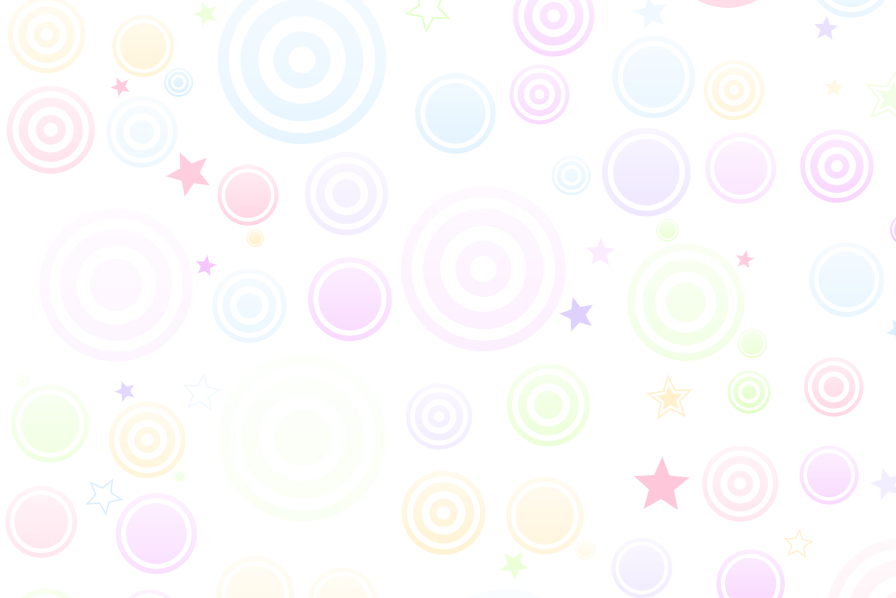
Reproduce this pattern procedurally as a Shadertoy shader.

```glsl
// Pale pastel target rings, discs and small stars scattered on white.

const float PI = 3.14159265;
const float BIG_CELL = 1.0 / 3.0;   // holds one large disc or four medium ones
const float SMALL_CELL = 0.13;      // holds one tiny disc or star
const float GAP = 0.007;            // free space kept between shapes

const vec3 WHITE = vec3(1.0);
const vec3 PASTELS[6] = vec3[6](
    vec3(1.00, 0.82, 0.88),   // pink
    vec3(1.00, 0.95, 0.82),   // cream
    vec3(0.91, 1.00, 0.82),   // lime
    vec3(0.88, 0.95, 1.00),   // sky
    vec3(0.91, 0.87, 1.00),   // violet
    vec3(0.97, 0.82, 1.00));  // orchid

struct Disc {
    vec2 centre;
    float radius;
    vec2 id;
    bool large;
};

vec3 hash3(vec2 p, float seed) {
    vec3 q = fract(vec3(p.xyx + seed * 17.3) * vec3(0.1031, 0.1030, 0.0973));
    q += dot(q, q.yxz + 33.33);
    return fract((q.xxy + q.yzz) * q.zyx);
}

vec3 pastel(float pick) {
    return PASTELS[int(min(pick * 6.0, 5.0))];
}

float fill(float dist, float blur) {
    return 1.0 - smoothstep(-blur, blur, dist);
}

float band(float x, float inner, float outer, float blur) {
    return fill(max(inner - x, x - outer), blur);
}

// The disc of the cell around p; columns are shifted, some cells split in four.
Disc discAt(vec2 p) {
    float column = floor(p.x / BIG_CELL);
    vec2 shift = vec2(0.0, hash3(vec2(column, 5.0), 1.0).x * BIG_CELL);
    vec2 cell = floor((p + shift) / BIG_CELL);
    bool large = mod(cell.x + cell.y, 2.0) < 0.5 && hash3(cell, 2.0).x < 0.88;
    float size = large ? BIG_CELL : 0.5 * BIG_CELL;
    cell = floor((p + shift) / size);

    vec3 h = hash3(cell, large ? 3.0 : 4.0);
    float radius = size * mix(0.29, 0.45, h.x);
    vec2 jitter = (h.yz - 0.5) * (size - 2.0 * radius - GAP);
    vec2 centre = (cell + 0.5) * size + jitter - shift;
    bool vacant = !large && hash3(cell, 5.0).x > 0.9;
    return Disc(centre, vacant ? 0.0 : radius, cell, large);
}

// Distance from p to the nearest disc edge among the surrounding cells.
float clearance(vec2 p) {
    float nearest = 1.0;
    for (int i = 0; i < 9; i++) {
        vec2 offset = vec2(i % 3 - 1, i / 3 - 1) * 0.08;
        Disc d = discAt(p + offset);
        if (d.radius > 0.0) nearest = min(nearest, length(p - d.centre) - d.radius);
    }
    return nearest;
}

// Outer ring around a plain disc, or a target with solid or hollow core.
float discMask(vec2 p, float radius, float style, float pixel) {
    float x = length(p) / radius;
    float blur = 0.7 * pixel / radius;
    float rim = band(x, 0.87, 1.0, blur);
    if (style < 0.4) return rim + fill(x - 0.75, blur);
    float core = style < 0.7 ? fill(x - 0.34, blur) : band(x, 0.16, 0.34, blur);
    return rim + band(x, 0.52, 0.73, blur) + core;
}

// Five-pointed star: solid, outlined, or outlined with a solid star inside.
float starMask(vec2 p, float radius, float turn, float style, float pixel) {
    float angle = mod(atan(p.y, p.x) + turn, 0.4 * PI) - 0.2 * PI;
    vec2 q = length(p) * vec2(cos(angle), abs(sin(angle)));
    vec2 edge = 0.45 * vec2(cos(0.2 * PI), sin(0.2 * PI)) - vec2(1.0, 0.0);
    vec2 normal = normalize(vec2(edge.y, -edge.x));
    float dist = dot(q / radius - vec2(1.0, 0.0), normal);
    float blur = 0.7 * pixel / radius;
    if (style < 0.55 || radius < 0.022) return fill(dist, blur);
    float outline = band(dist, -0.07, 0.0, blur);
    return style < 0.7 ? outline : outline + fill(dist + 0.17, blur);
}

// Tint that grows from pale at the top of a shape to full at its bottom.
float shade(float y, float radius) {
    return mix(1.0, 0.4, clamp(0.5 + 0.5 * y / radius, 0.0, 1.0));
}

void mainImage(out vec4 fragColor, in vec2 fragCoord) {
    vec2 p = fragCoord / iResolution.y;
    float pixel = 1.0 / iResolution.y;
    vec3 color = WHITE;

    // Large and medium discs
    Disc d = discAt(p);
    if (d.radius > 0.0) {
        vec3 look = hash3(d.id, d.large ? 6.0 : 7.0);
        vec2 q = p - d.centre;
        float strength = d.large ? mix(0.2, 0.8, look.z * look.z) : mix(0.45, 1.0, look.z);
        float mask = discMask(q, d.radius, look.y, pixel);
        color = mix(color, pastel(look.x), mask * strength * shade(q.y, d.radius));
    }

    // Tiny discs and stars in the free space
    vec2 cell = floor(p / SMALL_CELL);
    vec3 place = hash3(cell, 8.0), look = hash3(cell, 9.0), kind = hash3(cell, 10.0);
    bool isStar = kind.x < 0.66;
    float radius = isStar ? mix(0.012, 0.05, place.z) : mix(0.018, 0.038, place.z);
    vec2 centre = (cell + 0.5) * SMALL_CELL + (place.xy - 0.5) * (SMALL_CELL - 2.0 * radius - GAP);
    radius = min(radius, clearance(centre) - GAP);
    if (radius > 0.009) {
        vec2 q = p - centre;
        float mask = isStar ? starMask(q, radius, kind.y * 2.0 * PI, look.y, pixel)
                            : discMask(q, radius, look.y * 0.6, pixel) * shade(q.y, radius);
        color = mix(color, pastel(look.x), mask * mix(0.4, 1.4, look.z));
    }
    fragColor = vec4(clamp(color, 0.0, 1.0), 1.0);
}
```
